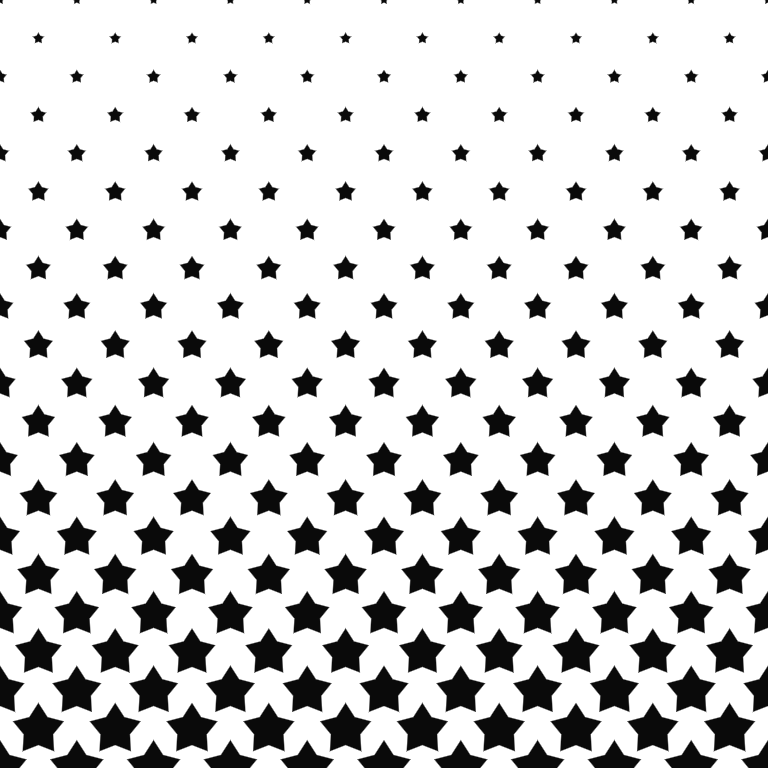
This pattern is drawn by a Shadertoy shader. Its source:

```glsl
// Halftone of staggered black five-pointed stars, growing from top to bottom.

#define COLUMN_STEP 0.1      // distance between stars in a row
#define ROW_STEP    0.05     // distance between rows
#define TOP_RADIUS  0.0059   // star radius in the row on the top edge
#define ROW_GROWTH  0.00152  // radius gained with each row down
#define NOTCH_RATIO 0.58     // inner radius over outer radius
#define EDGE_PIXELS 1.3      // width of the smoothed edge
#define INK   vec3(0.04)
#define PAPER vec3(1.0)

const float PI = 3.14159;

// Signed distance to the edge lines of an upright star, folded into half a point
float starDistance(vec2 p, float radius) {
    float halfPoint = PI / 5.0;
    float angle = abs(mod(atan(p.x, p.y) + halfPoint, 2.0 * halfPoint) - halfPoint);
    vec2 folded = length(p) * vec2(sin(angle), cos(angle));
    vec2 tip = vec2(0.0, radius);
    vec2 notch = NOTCH_RATIO * radius * vec2(sin(halfPoint), cos(halfPoint));
    vec2 edge = notch - tip;
    return dot(folded - tip, normalize(vec2(-edge.y, edge.x)));
}

// Nearest star of one row; odd rows shift by half a column
float rowDistance(vec2 p, float row) {
    float shift = 0.5 * mod(row, 2.0);
    float column = floor(p.x / COLUMN_STEP - shift + 0.5) + shift;
    vec2 center = vec2(column * COLUMN_STEP, 1.0 - row * ROW_STEP);
    float radius = max(TOP_RADIUS + row * ROW_GROWTH, 0.0005);
    return starDistance(p - center, radius);
}

void mainImage(out vec4 fragColor, in vec2 fragCoord) {
    vec2 p = fragCoord / iResolution.y;
    float nearestRow = floor((1.0 - p.y) / ROW_STEP + 0.5);

    // Large stars reach into the neighbouring rows
    float dist = 1.0;
    for (int i = -1; i <= 1; i++) {
        dist = min(dist, rowDistance(p, nearestRow + float(i)));
    }

    float coverage = clamp(0.5 - dist * iResolution.y / EDGE_PIXELS, 0.0, 1.0);
    fragColor = vec4(mix(PAPER, INK, coverage), 1.0);
}
```
